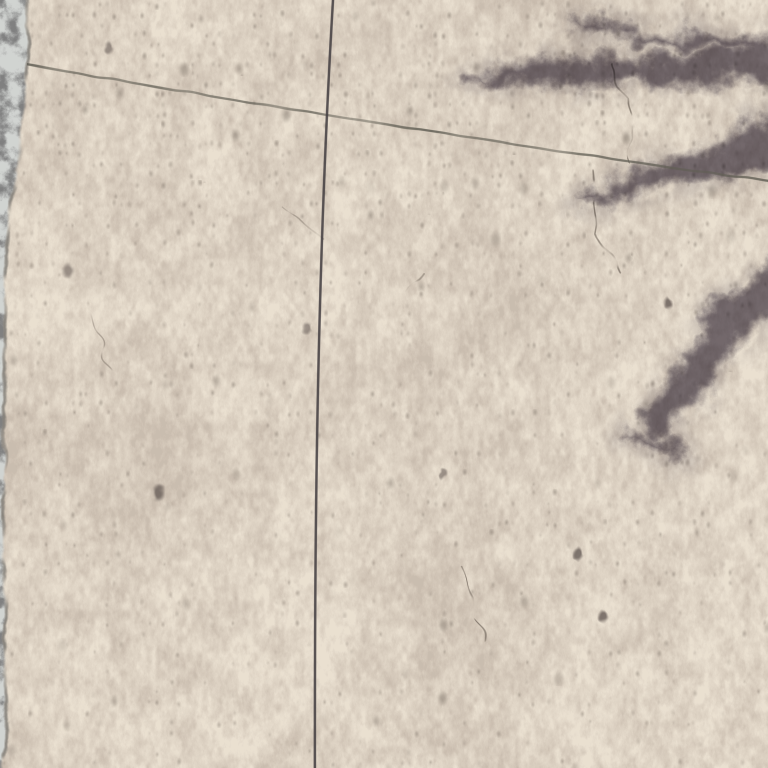
Reproduce this texture procedurally as a Shadertoy shader.

```glsl
// Sunlit concrete slabs with two thin joints, a worn left edge, hairline cracks,
// pits, and soft leafy shadows reaching in from the right. Layered value noise
// forms the surface; noise-warped tapered capsules form the shadows.

float hash(vec2 p) {
    vec3 q = fract(vec3(p.xyx) * 0.1031);
    q += dot(q, q.yzx + 33.33);
    return fract((q.x + q.y) * q.z);
}

float noise(vec2 p) {
    vec2 i = floor(p), f = fract(p);
    f = f * f * (3.0 - 2.0 * f);
    return mix(mix(hash(i), hash(i + vec2(1, 0)), f.x),
               mix(hash(i + vec2(0, 1)), hash(i + vec2(1, 1)), f.x), f.y);
}

float fbm(vec2 p) {
    float sum = 0.0, amp = 0.5;
    for (int i = 0; i < 5; i++) {
        sum += amp * noise(p);
        p = mat2(1.6, 1.2, -1.2, 1.6) * p + 7.3;
        amp *= 0.5;
    }
    return sum;
}

// Distance to a segment whose radius runs from ra to rb.
float taper(vec2 p, vec2 a, vec2 b, float ra, float rb) {
    vec2 d = b - a;
    float t = clamp(dot(p - a, d) / dot(d, d), 0.0, 1.0);
    return length(p - a - d * t) - mix(ra, rb, t);
}

float line(float dist, float halfWidth, float px) {
    return 1.0 - smoothstep(halfWidth - 0.5 * px, halfWidth + px, abs(dist));
}

// Wandering hairline between two points, broken up along its length.
float crack(vec2 p, vec2 a, vec2 b, float px) {
    vec2 wander = vec2(noise(p * 45.0), noise(p * 45.0 + 19.0)) - 0.5;
    float d = taper(p + wander * 0.012, a, b, 0.0, 0.0);
    return line(d, 0.0007, px) * smoothstep(0.2, 0.6, noise(p * 70.0 + 4.0));
}

float stain(vec2 p, vec2 center, float radius) {
    vec2 d = (p - center) * vec2(1.0, 0.75);
    d += (noise(p * 150.0) - 0.5) * 0.004;
    return 1.0 - smoothstep(radius * 0.4, radius * 1.3, length(d));
}

// One jittered, upright pit in a share of the grid cells.
float pits(vec2 p, float cells, float share, float px) {
    vec2 g = p * vec2(cells, cells * 0.7);
    vec2 id = floor(g);
    vec2 jitter = 0.3 + 0.4 * vec2(hash(id + 11.0), hash(id + 23.0));
    float r = mix(0.08, 0.26, hash(id + 37.0));
    float blur = 0.12 + px * cells;
    float spot = 1.0 - smoothstep(r - blur, r + blur, length(fract(g) - jitter));
    return spot * step(hash(id), share) * hash(id + 51.0);
}

float shadowMask(vec2 p) {
    vec2 warp = vec2(fbm(p * 28.0), fbm(p * 28.0 + 40.0)) - 0.48;
    vec2 q = p + warp * 0.04;
    // Upper frond: long lower stem and a shorter stem above it
    float d = taper(q, vec2(0.615, 0.893), vec2(0.70, 0.905), 0.006, 0.021);
    d = min(d, taper(q, vec2(0.70, 0.903), vec2(1.03, 0.922), 0.019, 0.028));
    d = min(d, taper(q, vec2(0.745, 0.962), vec2(1.03, 0.936), 0.009, 0.016));
    // Middle frond
    d = min(d, taper(q, vec2(0.755, 0.735), vec2(0.87, 0.774), 0.006, 0.021));
    d = min(d, taper(q, vec2(0.87, 0.774), vec2(1.03, 0.822), 0.021, 0.036));
    // Lower curved frond and its spread tip
    d = min(d, taper(q, vec2(1.03, 0.635), vec2(0.94, 0.572), 0.038, 0.032));
    d = min(d, taper(q, vec2(0.94, 0.572), vec2(0.86, 0.450), 0.030, 0.023));
    d = min(d, taper(q, vec2(0.82, 0.430), vec2(0.88, 0.415), 0.007, 0.014));
    float ragged = d + (fbm(p * 65.0) - 0.48) * 0.024;
    float core = 1.0 - smoothstep(-0.017, 0.011, ragged);
    float halo = 1.0 - smoothstep(-0.01, 0.035, d);
    return max(core, halo * 0.32 * smoothstep(0.3, 0.65, fbm(p * 45.0 + 9.0)));
}

vec3 concrete(vec2 p, float px) {
    float broad = fbm(p * 5.0 + 3.0);
    float mottled = fbm(p * vec2(38.0, 25.0));
    float grain = fbm(p * vec2(150.0, 90.0) + 17.0);
    float tone = 0.57 + (broad - 0.48) * 0.8 + (mottled - 0.48) * 1.1
               + (grain - 0.48) * 1.3 + 0.12 * (p.x - 0.5);
    vec3 col = mix(vec3(0.79, 0.74, 0.685), vec3(0.905, 0.865, 0.805), clamp(tone, 0.0, 1.1));
    float topWear = smoothstep(0.45, 1.0, p.y);
    float pitting = pits(p, 110.0, 0.12 + 0.2 * topWear, px) * 0.45;
    pitting = max(pitting, pits(p + 0.37, 45.0, 0.05, px) * 0.5);
    return mix(col, vec3(0.48, 0.44, 0.40), pitting);
}

void mainImage(out vec4 fragColor, in vec2 fragCoord) {
    vec2 p = fragCoord / iResolution.xy;
    float px = 1.0 / min(iResolution.x, iResolution.y);
    vec3 col = concrete(p, px);

    // Hairline cracks
    float cracks = crack(p, vec2(0.795, 0.920), vec2(0.818, 0.870), px);
    cracks = max(cracks, crack(p, vec2(0.818, 0.870), vec2(0.820, 0.785), px));
    cracks = max(cracks, crack(p, vec2(0.770, 0.775), vec2(0.779, 0.694), px));
    cracks = max(cracks, crack(p, vec2(0.779, 0.694), vec2(0.808, 0.650), px));
    cracks = max(cracks, crack(p, vec2(0.602, 0.260), vec2(0.632, 0.167), px));
    cracks = max(cracks, 0.6 * crack(p, vec2(0.370, 0.735), vec2(0.418, 0.690), px));
    cracks = max(cracks, 0.6 * crack(p, vec2(0.115, 0.600), vec2(0.156, 0.485), px));
    cracks = max(cracks, 0.7 * crack(p, vec2(0.555, 0.648), vec2(0.528, 0.610), px));
    col = mix(col, vec3(0.44, 0.40, 0.36), cracks * 0.7);

    // Larger stains
    float stains = max(stain(p, vec2(0.206, 0.358), 0.008), stain(p, vec2(0.753, 0.279), 0.006));
    stains = max(stains, max(stain(p, vec2(0.785, 0.197), 0.006), stain(p, vec2(0.870, 0.605), 0.006)));
    stains = max(stains, 0.7 * max(stain(p, vec2(0.088, 0.647), 0.007), stain(p, vec2(0.400, 0.573), 0.006)));
    stains = max(stains, 0.7 * max(stain(p, vec2(0.577, 0.384), 0.005), stain(p, vec2(0.142, 0.938), 0.006)));
    col = mix(col, vec3(0.40, 0.36, 0.34), stains * 0.8);

    // Worn grey strip beyond the left edge
    float edge = 0.006 + 0.032 * smoothstep(0.62, 0.96, p.y) + (fbm(p * 30.0) - 0.48) * 0.012;
    vec3 strip = mix(vec3(0.50, 0.50, 0.50), vec3(0.82, 0.83, 0.82), smoothstep(0.25, 0.6, fbm(p * 60.0)));
    col = mix(col, strip, 1.0 - smoothstep(edge - 0.004, edge + 0.002, p.x));
    float rim = line(p.x - edge, 0.0015, px * 2.0) * smoothstep(0.25, 0.65, noise(p * 35.0));
    col = mix(col, vec3(0.42, 0.41, 0.39), rim * 0.65);

    // Shadows tint the surface; the joints stay visible within them
    vec3 shade = vec3(0.49, 0.465, 0.515);
    col *= mix(vec3(1.0), shade, shadowMask(p));

    float slant = p.y - (0.9225 - 0.178 * p.x + 0.02 * p.x * p.x) + (noise(p * 40.0) - 0.5) * 0.002;
    float slantInk = line(slant, 0.0012, px) * step(edge, p.x) * mix(0.5, 0.9, noise(p * 25.0));
    col = mix(col, vec3(0.38, 0.37, 0.33), slantInk);
    float upright = p.x - (0.410 + 0.0236 * pow(max(p.y, 0.0), 2.5));
    col = mix(col, vec3(0.27, 0.25, 0.26), line(upright, 0.0013, px) * 0.88);

    fragColor = vec4(clamp(col, 0.0, 1.0), 1.0);
}
```
